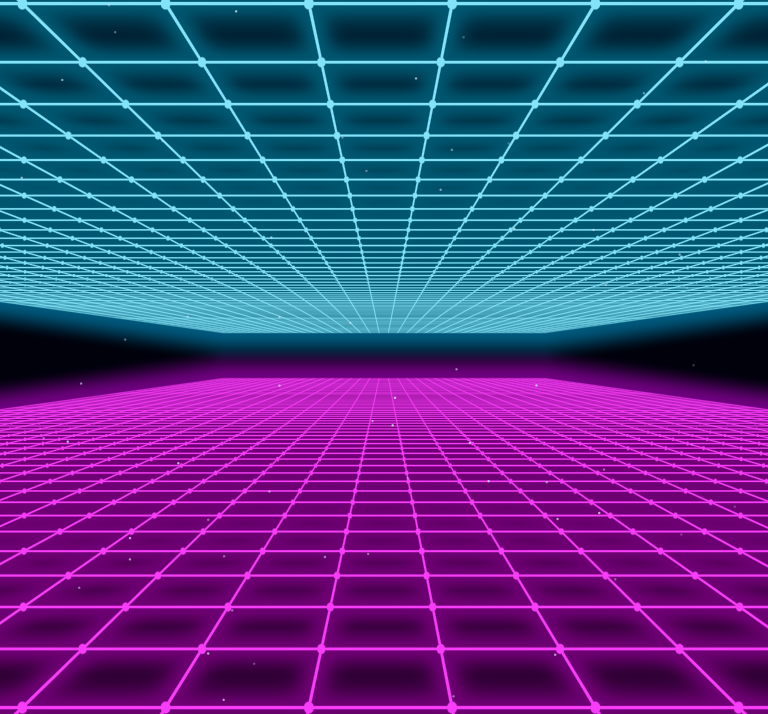
Reproduce this background procedurally as a WebGL 1 fragment shader.

```glsl
precision highp float;
// Two neon grid planes, a cyan ceiling and a magenta floor, recede to a dark horizon.
// Each pixel is projected onto its plane; box-filtered stripes form the grid, with
// round nodes at the crossings, soft light around the lines and scattered sparks.
uniform vec2 u_resolution;

float hash(vec2 p) {
  return fract(sin(dot(p, vec2(127.1, 311.7))) * 43758.5453);
}

// Integral of a pulse train with one pulse per unit
float pulseArea(float x, float duty) {
  return floor(x) * duty + min(fract(x), duty);
}

// Coverage of lines centred on the integers, averaged over a filter width
float stripes(float x, float duty, float width) {
  x += 0.5 * duty;
  return (pulseArea(x + 0.5 * width, duty) - pulseArea(x - 0.5 * width, duty)) / width;
}

// Light spilling past the far edge of a plane
float spill(float gap) {
  return 1.0 - smoothstep(0.0, 0.045, gap);
}

void main() {
  float px = 1.0 / u_resolution.y;
  vec2 p = (gl_FragCoord.xy - 0.5 * u_resolution) * px;
  p.y -= 0.002;

  // Palette of the plane on this side of the horizon
  float ceiling = step(0.0, p.y);
  vec3 teal = vec3(0.0, 0.34, 0.44);
  vec3 purple = vec3(0.43, 0.0, 0.45);
  vec3 body = mix(purple, teal, ceiling);
  vec3 shade = mix(vec3(0.17, 0.0, 0.19), vec3(0.0, 0.12, 0.19), ceiling);
  vec3 neon = mix(vec3(1.0, 0.25, 1.0), vec3(0.54, 0.92, 1.0), ceiling);

  // Perspective grid: x counts the receding lines, y the cross lines
  float depth = max(abs(p.y), 0.02);
  vec2 grid = vec2(p.x / (0.407 * depth) - 0.4755, 2.465 / depth);
  vec2 slope = vec2(length(vec2(2.457, p.x / (0.407 * depth))), grid.y) / depth;
  vec2 nearest = floor(grid + 0.5);

  // Soft light around the lines
  vec2 away = abs(grid - nearest) / slope;
  vec2 halo = exp(-away * away / 0.00058);
  float light = 1.0 - (1.0 - halo.x) * (1.0 - halo.y);
  vec3 surface = mix(shade, body, light);

  // Lines
  vec2 duty = min((0.0009 + 0.0075 * depth) * slope, vec2(0.3, 0.6));
  vec2 blur = 1.2 * px * slope;
  float across = stripes(grid.y, duty.y, blur.y);
  float along = stripes(grid.x, duty.x, blur.x);
  float lines = 1.0 - (1.0 - across) * (1.0 - along);

  // Nodes at the crossings
  float nodeDepth = 2.465 / nearest.y;
  vec2 node = vec2((nearest.x + 0.4755) * 0.407 * nodeDepth, nodeDepth);
  float reach = length((vec2(p.x, depth) - node) * vec2(1.2, 1.0));
  float radius = 0.0008 + 0.0155 * nodeDepth;
  float dots = 1.0 - smoothstep(radius - px, radius + px, reach);
  dots *= smoothstep(0.06, 0.12, depth);
  surface = mix(surface, neon, max(lines, dots) * 0.95);

  // Dark gap between the planes, lit from their far edges
  float edge = max(0.0315, abs(p.x) / 7.16);
  vec3 color = vec3(0.0, 0.005, 0.045);
  color += teal * spill(edge - p.y) + purple * spill(edge + p.y);
  color = mix(color, surface, smoothstep(-px, px, abs(p.y) - edge));

  // Sparks, at most one per cell
  vec2 cell = floor(p * 15.0);
  vec2 offset = 0.1 + 0.8 * vec2(hash(cell + 3.7), hash(cell + 19.3));
  float spark = length(p - (cell + offset) / 15.0);
  float glint = 1.0 - smoothstep(0.0006, 0.0012 + px, spark);
  glint *= step(0.72, hash(cell)) * (0.25 + 0.6 * hash(cell + 41.1));
  color = mix(color, vec3(0.85, 0.9, 0.95), glint);

  gl_FragColor = vec4(color, 1.0);
}
```
